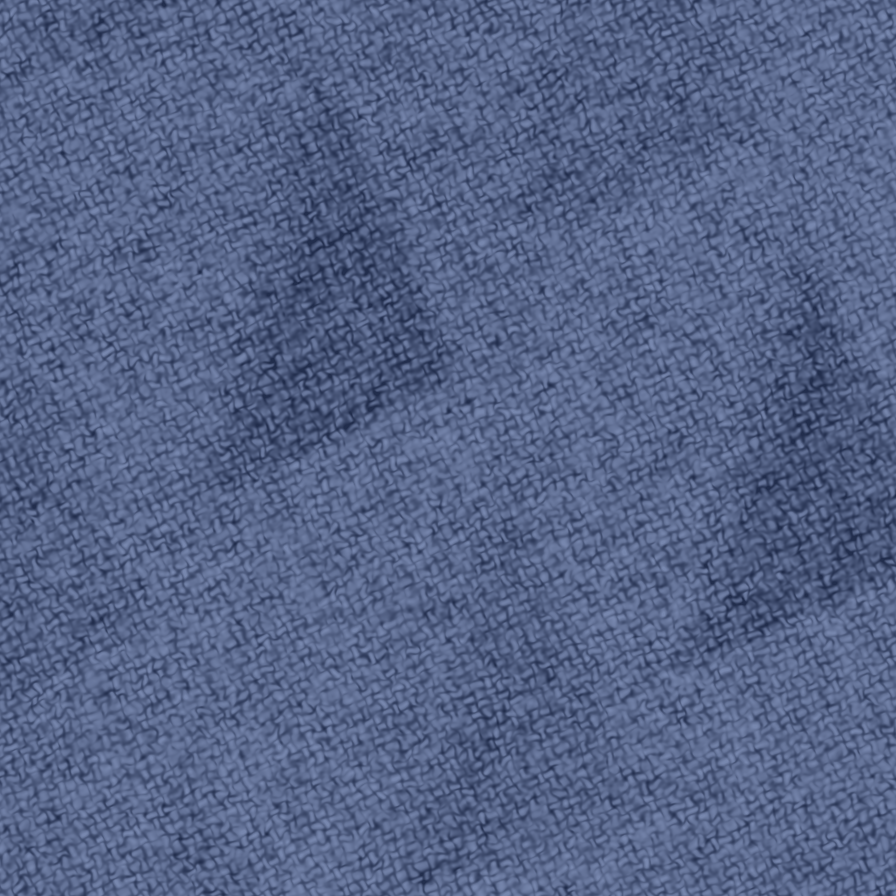
This texture is drawn by a Shadertoy shader. Its source:

```glsl
// Soft blue woven cloth, tilted, with shadowed triangular folds.
// A slightly uneven plain weave gives the dark gaps between threads; value noise
// adds slubs and grain; a lattice of soft right triangles shades the folds.

#define THREADS 88.0          // threads across the canvas height
#define TILT 0.436            // weave angle in radians
#define WARP 0.50             // thread wander, in threads
#define WEAVE_DEPTH 0.78      // contrast of the gaps
#define GRAIN_DEPTH 1.05      // contrast of the fine fibre grain
#define SLUB_DEPTH 0.22       // contrast of the streaks along threads
#define FOLD_DEPTH 0.33       // darkness of the folds
#define MID_TONE 0.70         // overall lightness
#define SHADE vec3(0.21, 0.26, 0.39)
#define LIT vec3(0.44, 0.50, 0.65)

// Integer hash of a lattice point, 0 to 1
float hash(ivec2 cell) {
    uvec2 k = uvec2(cell) * uvec2(1597u, 3571u);
    uint h = (k.x ^ (k.y >> 3)) * 668265u + k.y * 40503u;
    h = (h ^ (h >> 15)) * 73244475u;
    h = (h ^ (h >> 13)) * 73244475u;
    h ^= h >> 16;
    return float(h & 65535u) / 65535.0;
}

// Smooth value noise, 0 to 1
float noise(vec2 p) {
    ivec2 i = ivec2(floor(p));
    vec2 f = fract(p);
    f = f * f * (3.0 - 2.0 * f);
    float low = mix(hash(i), hash(i + ivec2(1, 0)), f.x);
    float high = mix(hash(i + ivec2(0, 1)), hash(i + ivec2(1, 1)), f.x);
    return mix(low, high, f.y);
}

// Plain weave: the two thread directions take turns on top
float weave(vec2 q) {
    vec2 wave = cos(3.14159 * q);
    vec2 ridge = wave * wave;
    float over = smoothstep(-0.6, 0.6, wave.x * wave.y);
    return mix(ridge.x, ridge.y, over);
}

// Right triangle with its square corner at the origin and a soft long side
float fold(vec2 r) {
    float inside = smoothstep(-0.008, 0.012, r.y) * smoothstep(0.02, -0.025, r.x);
    float slope = 1.0 + r.x / 0.36 - r.y / 0.41;
    return inside * smoothstep(-0.08, 0.22, slope);
}

// Folds repeated on a slanted lattice, one row stronger than the others
float folds(vec2 p, mat2 turn) {
    float shade = 0.0;
    for (int j = -2; j <= 2; j++) {
        for (int i = -2; i <= 2; i++) {
            vec2 corner = vec2(0.52, 0.575) + float(i) * vec2(0.54, -0.19)
                        + float(j) * vec2(0.34, 0.28);
            float strength = j == 0 ? 1.0 : 0.45;
            shade = max(shade, strength * fold(turn * (p - corner)));
        }
    }
    return shade;
}

void mainImage(out vec4 fragColor, in vec2 fragCoord) {
    vec2 p = fragCoord / iResolution.y;
    float c = cos(TILT), s = sin(TILT);
    mat2 turn = mat2(c, -s, s, c);
    vec2 q = turn * p * THREADS;

    // Threads wander gently, and single gaps open and close
    vec2 wander = vec2(noise(q * 0.21 + 31.0), noise(q * 0.21 + 87.0)) - 0.5;
    vec2 jitter = vec2(noise(q * 1.1 + 13.0), noise(q * 1.1 + 59.0)) - 0.5;
    float gap = 0.3 + 1.4 * noise(q * 1.1 + 140.0);
    float cloth = (weave(q + WARP * (1.2 * wander + jitter)) - 0.6) * gap;

    // Fibre grain and streaks, stronger along the rising threads
    float grain = 0.6 * noise(q * vec2(1.9, 2.5) + 7.0)
                + 0.4 * noise(q * vec2(1.2, 1.5) + 200.0) - 0.5;
    float slub = 0.7 * noise(q * vec2(0.16, 1.1) + 300.0)
               + 0.3 * noise(q * vec2(1.1, 0.2) + 400.0) - 0.5;

    // Broad shading
    float cloud = 0.75 * noise(p * 4.0 + 5.0) + 0.25 * noise(p * 10.0 + 45.0) - 0.5;
    float shadow = folds(p, turn);

    float tone = MID_TONE + WEAVE_DEPTH * cloth + GRAIN_DEPTH * grain
               + SLUB_DEPTH * slub + 0.18 * cloud - FOLD_DEPTH * shadow;
    // Highlights flatten softly, gaps stay deep
    tone -= 0.45 * max(tone - 0.75, 0.0);
    fragColor = vec4(mix(SHADE, LIT, clamp(tone, -0.35, 1.12)), 1.0);
}
```
